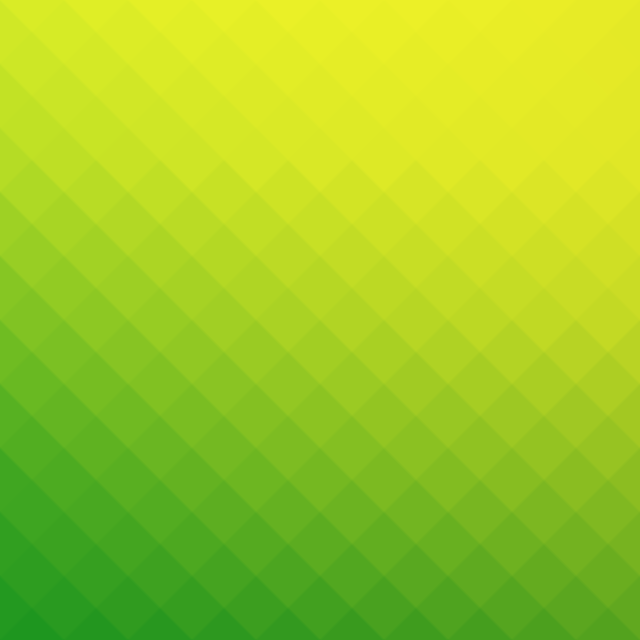
Write a WebGL 2 fragment shader that draws this background.

```glsl
#version 300 es
precision highp float;

#define CELL 0.1          // diamond width and height
#define FLATNESS 1.0      // 0: smooth gradient, 1: flat diamonds
#define EDGE_SOFTNESS 0.03 // blended rim, as a share of a diamond
#define LEFT_GREEN 0.035  // green shift along the left side
#define RIGHT_GREEN -0.03 // green shift along the right side

uniform vec2 u_resolution;
out vec4 fragColor;

// Tone at the left, middle and right of five rows, from bottom to top
const vec3 ROW_TONES[5] = vec3[5](
    vec3(0.11, 0.21, 0.34),
    vec3(0.25, 0.46, 0.55),
    vec3(0.48, 0.68, 0.77),
    vec3(0.71, 0.85, 0.88),
    vec3(0.84, 0.92, 0.90));

// Linear between rows, quadratic across each row
float toneAt(vec2 p) {
    float row = clamp(p.y, 0.0, 1.0) * 4.0;
    int lower = min(int(row), 3);
    vec3 tones = mix(ROW_TONES[lower], ROW_TONES[lower + 1], row - float(lower));
    float x = clamp(p.x, 0.0, 1.0);
    vec3 weights = vec3((2.0 * x - 1.0) * (x - 1.0),
                        4.0 * x * (1.0 - x),
                        x * (2.0 * x - 1.0));
    return dot(tones, weights);
}

// Dark green to lime ramp, cooler on the left
vec3 limeRamp(float tone, float x) {
    float green = 0.5 + 0.48 * tone + mix(LEFT_GREEN, RIGHT_GREEN, x) * (1.0 - 0.5 * tone);
    float blue = 0.12 + 0.035 * tone - 0.02 * x * (1.0 - tone);
    return vec3(tone, green, blue);
}

// Offset from the centre of the diamond, eased to zero at its edges
vec2 diamondOffset(vec2 p, float edge) {
    vec2 diagonal = vec2(p.x + p.y, p.y - p.x) / CELL;
    vec2 local = fract(diagonal) - 0.5;
    local *= 1.0 - smoothstep(vec2(0.5 - edge), vec2(0.5), abs(local));
    return 0.5 * CELL * vec2(local.x - local.y, local.x + local.y);
}

void main() {
    vec2 p = gl_FragCoord.xy / u_resolution;
    vec2 samplePoint = p - FLATNESS * diamondOffset(p, EDGE_SOFTNESS);
    fragColor = vec4(limeRamp(toneAt(samplePoint), samplePoint.x), 1.0);
}
```
